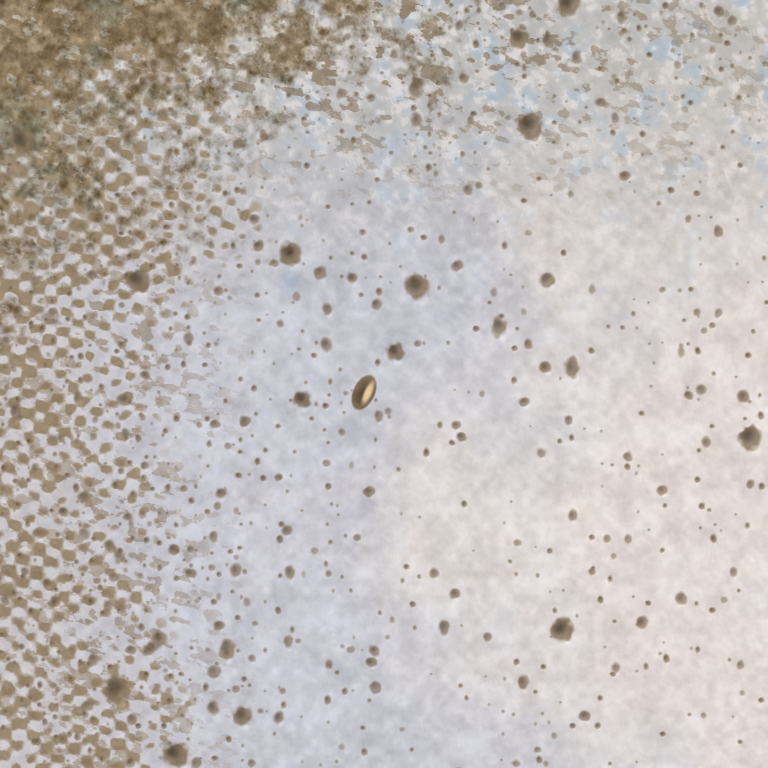
A WebGL 2 fragment shader for this texture:

```glsl
#version 300 es
precision highp float;
// Weathered pale surface with brown pits, a worn dotted weave and a stained corner.

uniform vec2 u_resolution;
out vec4 fragColor;

const vec3 COOL = vec3(0.785, 0.785, 0.82);
const vec3 WARM = vec3(0.885, 0.85, 0.83);
const vec3 GREY = vec3(0.745, 0.74, 0.72);
const vec3 BLUE = vec3(0.62, 0.69, 0.77);
const vec3 GREEN = vec3(0.46, 0.48, 0.42);
const vec3 STAIN = vec3(0.53, 0.455, 0.34);
const vec3 PIT = vec3(0.52, 0.45, 0.36);
const vec3 PIT_CORE = vec3(0.28, 0.235, 0.18);
const vec3 GOLD = vec3(0.90, 0.79, 0.62);
const vec2 WEAVE_FREQ = vec2(52.0, 70.0);
const float WEAVE_TILT = 0.12;
const float GRAIN = 0.13;
const vec2 PEBBLE = vec2(0.474, 0.489);

// Large pits: centre and radius.
const vec3 BIG_PITS[14] = vec3[14](
  vec3(0.543, 0.626, 0.015), vec3(0.690, 0.836, 0.016), vec3(0.977, 0.430, 0.015),
  vec3(0.732, 0.180, 0.015), vec3(0.029, 0.815, 0.015), vec3(0.152, 0.102, 0.017),
  vec3(0.229, 0.017, 0.016), vec3(0.378, 0.670, 0.014), vec3(0.180, 0.635, 0.014),
  vec3(0.740, 0.995, 0.014), vec3(0.676, 0.950, 0.012), vec3(0.316, 0.068, 0.012),
  vec3(0.514, 0.542, 0.011), vec3(0.393, 0.480, 0.011));

float hash(vec2 p) {
  return fract(sin(dot(p, vec2(127.1, 311.7))) * 43758.5453);
}

float noise(vec2 p) {
  vec2 i = floor(p), f = fract(p);
  f = f * f * (3.0 - 2.0 * f);
  return mix(mix(hash(i), hash(i + vec2(1, 0)), f.x),
             mix(hash(i + vec2(0, 1)), hash(i + vec2(1, 1)), f.x), f.y);
}

// Each octave is turned so that no grid direction shows.
float fbm(vec2 p) {
  float sum = 0.0, amp = 0.5;
  for (int i = 0; i < 4; i++) {
    sum += amp * noise(p);
    p = mat2(1.6, 1.2, -1.2, 1.6) * p + 17.3;
    amp *= 0.5;
  }
  return sum / 0.9375;
}

// Chance of finding small pits: higher to the left and along the top.
float pitDensity(vec2 p) {
  return 0.20 + 0.50 * smoothstep(0.55, 0.15, p.x) + 0.30 * smoothstep(0.68, 0.95, p.y);
}

// Paints one pit with a dark upper side and a pale lower lip.
vec3 paintPit(vec3 col, vec2 d, float r, float rough, float strength) {
  float soft = 0.0012 + 0.18 * r;
  float dist = length(d) + (rough - 0.5) * r * 0.45;
  float lip = smoothstep(r * 0.8, 0.0, length(d - vec2(0.4, -1.1) * r));
  col += 0.09 * lip * strength;
  float body = smoothstep(r + soft, r - soft, dist);
  float core = smoothstep(r * 0.9, r * 0.1, length(d - vec2(-0.2, 0.25) * r));
  return mix(col, mix(PIT, PIT_CORE, core * strength), body * (0.35 + 0.6 * strength));
}

// Jittered grid of pits; size and presence are hashed per cell.
vec3 scatterPits(vec3 col, vec2 p, float cells, float maxRadius, float amount, float rough) {
  vec2 base = floor(p * cells);
  for (int j = -1; j <= 1; j++)
    for (int i = -1; i <= 1; i++) {
      vec2 id = base + vec2(i, j);
      vec2 seed = id + cells * 3.7;
      vec2 centre = (id + 0.1 + 0.8 * vec2(hash(seed), hash(seed + 41.3))) / cells;
      if (hash(seed + 9.1) > amount * pitDensity(centre)) continue;
      float size = hash(seed + 23.7);
      vec2 d = (p - centre) * vec2(1.0, 0.7 + 0.5 * hash(seed + 5.9));
      col = paintPit(col, d, maxRadius * mix(0.4, 1.0, size * size), rough, 0.15 + 0.55 * size);
    }
  return col;
}

void main() {
  vec2 p = gl_FragCoord.xy / u_resolution;
  float blotch = fbm(p * 7.0), mottling = fbm(p * 32.0 + 8.0);
  float fine = fbm(p * 95.0 + 51.0), rough = noise(p * 150.0);

  // Pale ground: cool centre, warm lower right, greyer top.
  float warmth = smoothstep(0.30, 0.78, p.x - 0.45 * abs(p.y - 0.36) + 0.5 * (blotch - 0.5));
  vec3 col = mix(COOL, WARM, warmth);
  float top = smoothstep(0.55, 0.95, p.y);
  col = mix(col, GREY, 0.75 * top);
  col = mix(col, BLUE, 0.5 * smoothstep(0.54, 0.75, mottling) * (0.12 + top));
  col = mix(col, WARM, 0.5 * smoothstep(0.52, 0.70, fine) * top);
  col = mix(col, BLUE, 0.55 * smoothstep(0.025, 0.0, length(p - vec2(0.38, 0.634))));
  col += 0.12 * (mottling - 0.5);

  // Short brown flecks gathered along the top, leaning down to the right.
  vec2 f = mat2(0.96, 0.26, -0.26, 0.96) * p;
  float flecks = fbm(f * vec2(60.0, 90.0) + 3.0);
  float fleckArea = smoothstep(0.66, 0.95, p.y) * smoothstep(1.3, 0.5, p.x);
  fleckArea = max(fleckArea, 0.8 * smoothstep(0.38, 0.12, p.x));
  col = mix(col, PIT + 0.03, 0.85 * fleckArea * smoothstep(0.57, 0.68, flecks));

  // Staggered dots on the left, fading into the ground.
  float wear = smoothstep(0.32, -0.04, p.x - 0.08 * p.y + 0.4 * (blotch - 0.5));
  vec2 w = p + 0.022 * vec2(blotch, fbm(p * 9.0 + 5.0)) + 0.008 * vec2(mottling, flecks);
  w = mat2(1.0, WEAVE_TILT, -WEAVE_TILT, 1.0) * w * WEAVE_FREQ * 3.14159;
  float weave = sin(w.x) * sin(w.y) + 1.8 * (mottling - 0.5) + 1.6 * (fine - 0.5);
  float threads = smoothstep(-0.3, 0.6, weave - 0.6 + 0.65 * wear);
  col = mix(col, WARM - 0.06, 0.4 * wear);
  col = mix(col, STAIN + 0.02, 0.85 * threads * smoothstep(0.0, 0.35, wear));

  // Brown stain over the upper left corner, with green and pale patches.
  float reach = p.x / 0.40 + (1.0 - p.y) / 0.32 + 1.0 * (blotch - 0.5) + 1.2 * (mottling - 0.5);
  float stain = smoothstep(1.35, 0.60, reach + 0.8 * (fine - 0.5));
  vec3 stainCol = mix(STAIN, GREEN, 0.6 * smoothstep(0.52, 0.70, fbm(p * 16.0 + 31.0)));
  stainCol = mix(stainCol, GREY, 0.6 * smoothstep(0.62, 0.74, flecks));
  col = mix(col, stainCol + 0.35 * (fine - 0.5), 0.9 * stain);

  // Pits from fine to large.
  col = scatterPits(col, p, 62.0, 0.0042, 0.60, rough);
  col = scatterPits(col, p, 34.0, 0.0078, 0.55, rough);
  col = scatterPits(col, p, 15.0, 0.0105, 0.55, rough);
  for (int i = 0; i < 14; i++)
    col = paintPit(col, p - BIG_PITS[i].xy, BIG_PITS[i].z, rough, 0.85);

  // Tilted pebble with a golden highlight.
  vec2 q = mat2(0.91, 0.42, -0.42, 0.91) * (p - PEBBLE);
  float shell = length(q / vec2(0.014, 0.024));
  col = mix(col, mix(PIT_CORE, PIT, shell), smoothstep(1.1, 0.9, shell));
  float shine = length((q - vec2(0.005, 0.002)) / vec2(0.006, 0.018));
  col = mix(col, GOLD, smoothstep(1.2, 0.4, shine));

  // Fine surface grain.
  col += GRAIN * (fine - 0.5);
  fragColor = vec4(clamp(col, 0.0, 1.0), 1.0);
}
```
